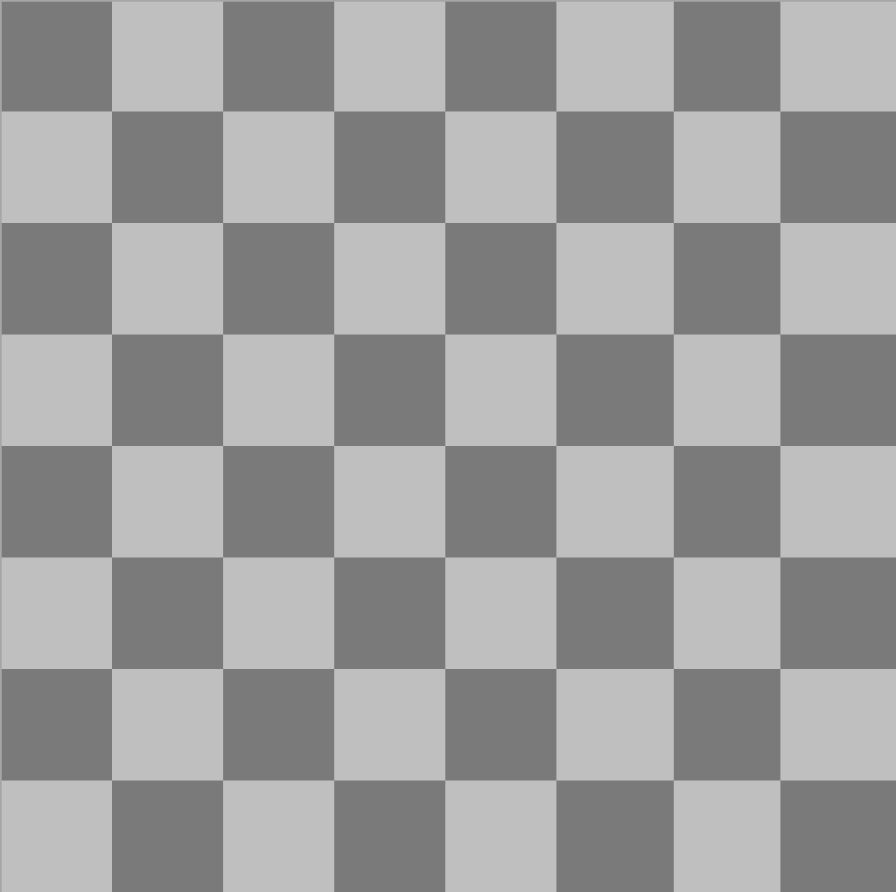
Write a Shadertoy shader that draws this pattern.

```glsl
// Right edge of column k, with the slightly uneven cutting of the last columns
float columnEdge(float k) {
    return 0.001 + 0.124 * k + (k == 6.0 ? 0.007 : 0.0) + (k == 7.0 ? 0.002 : 0.0);
}

// Smoothed sign that is +1 before an edge and -1 after it
float sideOf(float edge, float position, float resolution) {
    return clamp(2.0 * (edge - position) * resolution, -1.0, 1.0);
}

void mainImage(out vec4 fragColor, in vec2 fragCoord) {
    vec2 uv = fragCoord / iResolution.xy;
    uv.y = 1.0 - uv.y; // rows count down from the top

    // Each crossed edge flips the sign: eight columns by eight rows
    vec2 parity = vec2(1.0);
    for (float k = 1.0; k < 8.0; k++) {
        parity.x *= sideOf(columnEdge(k), uv.x, iResolution.x);
        parity.y *= sideOf(k / 8.0, uv.y, iResolution.y);
    }
    float darkness = 0.5 + 0.5 * parity.x * parity.y;
    vec3 color = mix(vec3(0.75), vec3(0.48), darkness);

    // Hairline along the left and top borders
    vec2 hairline = clamp((0.00195 - uv) * iResolution.xy + 0.5, 0.0, 1.0);
    color = mix(color, vec3(0.65), max(hairline.x, hairline.y));

    fragColor = vec4(color, 1.0);
}
```
